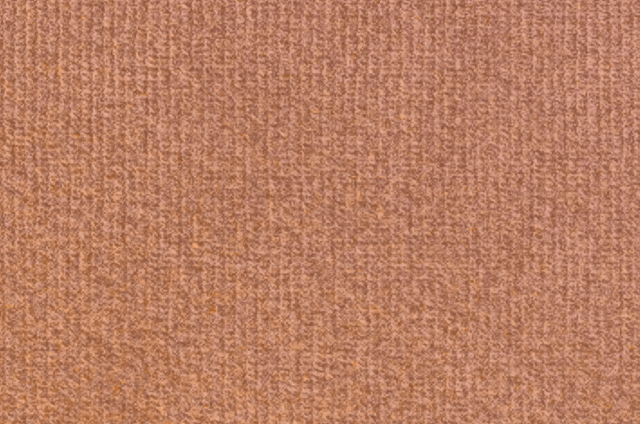
This texture is drawn by a Shadertoy shader. Its source:

```glsl
// Rib-knit terracotta fabric: narrow vertical ridges with slanted stitches between them.
// Stitches come from a warped cell grid, each with its own hashed tone; fibre noise
// adds grain, while broad noise varies the wear, rib contrast and tint.

const float RIBS = 58.0;
const float ROWS = 66.0;
const float TAU = 6.2831853;
const vec3 CLAY = vec3(0.725, 0.497, 0.393);
const vec3 TONE_STEP = vec3(0.086, 0.085, 0.085);
const vec3 ORANGE_TINT = vec3(0.06, 0.01, -0.08);
const vec3 MAUVE_TINT = vec3(-0.015, -0.015, 0.035);

float hash(vec2 p) {
    return fract(sin(dot(p, vec2(127.1, 311.7))) * 43758.5453);
}

float valueNoise(vec2 p) {
    vec2 cell = floor(p);
    vec2 f = fract(p);
    f = f * f * (3.0 - 2.0 * f);
    float low = mix(hash(cell), hash(cell + vec2(1, 0)), f.x);
    float high = mix(hash(cell + vec2(0, 1)), hash(cell + vec2(1, 1)), f.x);
    return mix(low, high, f.y);
}

// Noise centred on zero, summed over octaves
float fbm(vec2 p, int octaves) {
    float sum = 0.0;
    float amp = 0.5;
    for (int i = 0; i < octaves; i++) {
        sum += amp * (valueNoise(p) - 0.5);
        p = mat2(1.6, 1.2, -1.2, 1.6) * p + 17.3;
        amp *= 0.5;
    }
    return sum;
}

// Soft bump of the given width around zero
float bump(float d, float width) {
    return exp(-d * d / (width * width));
}

// Height of the knit at a grid position: x counts ribs, y counts rows
float knit(vec2 grid, float ribStrength) {
    float column = floor(grid.x);
    float x = fract(grid.x) - 0.5;
    float row = grid.y + 0.5 * hash(vec2(column, 3.0)) + 0.7 * abs(x + 0.1);
    float stitchId = floor(row);
    float phase = fract(row);

    // Scalloped bright ridge with a dark groove beside it
    float sway = 0.09 * sin(TAU * row);
    float ridge = bump(x - sway, 0.14) * (0.7 + 0.6 * hash(vec2(column, stitchId)));
    float groove = bump(x - sway + 0.29, 0.15);

    // Slanted loops, each slightly lighter or darker
    float loopShape = sin(TAU * phase);
    float seam = smoothstep(0.0, 0.2, phase) * smoothstep(1.0, 0.8, phase);
    float variation = (hash(vec2(stitchId, column + 9.0)) - 0.5) * seam;
    return ribStrength * (1.25 * ridge - 0.85 * groove - 0.1)
         + 0.38 * loopShape + 0.75 * variation;
}

void mainImage(out vec4 fragColor, in vec2 fragCoord) {
    vec2 uv = fragCoord / iResolution.xy;
    vec2 p = fragCoord / iResolution.y;

    // Hand-made irregularity of the grid
    vec2 drift = vec2(fbm(p * 9.0, 2), fbm(p * 9.0 + 40.0, 2));
    vec2 wobble = vec2(fbm(p * 75.0, 2), fbm(p * 75.0 + 60.0, 2));
    vec2 grid = uv * vec2(RIBS, ROWS) + 0.6 * drift + 0.5 * wobble;

    // Ribs are crisper towards the top and left, worn flatter elsewhere
    float wear = fbm(p * 3.5 + 8.0, 3);
    float ribStrength = clamp(0.62 + 0.4 * uv.y - 0.22 * uv.x + 0.8 * wear, 0.3, 1.1);
    float tone = knit(grid, ribStrength);

    // Twisted yarn and fine fibre grain
    vec2 slanted = mat2(0.85, 0.5, -0.5, 0.85) * p;
    tone += 1.7 * (valueNoise(slanted * vec2(95.0, 165.0)) - 0.5);
    tone += 2.6 * (valueNoise(p * 235.0 + 5.0) - 0.5);
    tone += 0.6 * wear;
    tone = 2.3 * tanh(tone / 2.3);

    // Tint: warmer at the lower left, rosier at the upper right
    float warmth = 0.35 * (1.0 - uv.x - uv.y) + 1.3 * fbm(p * 55.0 + 21.0, 3);
    float fleck = smoothstep(0.88, 1.0, valueNoise(p * 72.0 + 31.0));
    vec3 color = CLAY + TONE_STEP * tone;
    color += ORANGE_TINT * (max(warmth, 0.0) + 1.1 * fleck);
    color += MAUVE_TINT * max(-warmth, 0.0);
    fragColor = vec4(clamp(color, 0.0, 1.0), 1.0);
}
```
